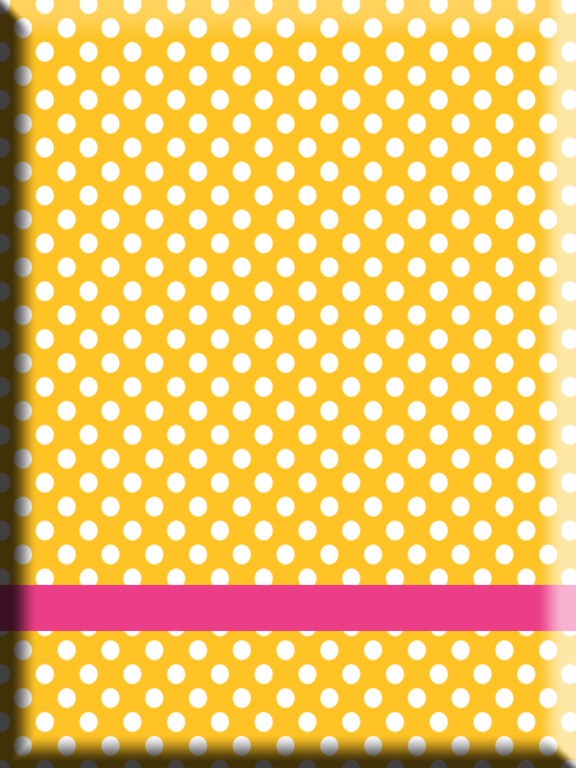
Write a WebGL 1 fragment shader that draws this pattern.

```glsl
precision highp float;
uniform vec2 u_resolution;

const float ASPECT = 4.0 / 3.0;
const float SOFT = 0.0018;
const vec3 YELLOW = vec3(1.0, 0.765, 0.145);
const vec3 PINK = vec3(0.92, 0.245, 0.53);
const vec3 WHITE = vec3(1.0);

// Approximate signed distance to the nearest ellipse of a repeating grid
float ellipseGrid(vec2 p, vec2 center, vec2 period, vec2 radii) {
  vec2 q = (fract((p - center) / period + 0.5) - 0.5) * period;
  return (length(q / radii) - 1.0) * min(radii.x, radii.y);
}

float band(float v, float low, float high, float soft) {
  return smoothstep(low - soft, low + soft, v) * (1.0 - smoothstep(high - soft, high + soft, v));
}

// Strength of a bevel that fades inward from one side
float bevel(float inset, float solid, float end) {
  return 1.0 - smoothstep(solid, end, inset);
}

// Soft diagonal joint between two neighbouring bevels
float miter(float inset, float neighbour) {
  return smoothstep(-0.016, 0.016, neighbour - inset);
}

vec3 polkaDots(vec2 p) {
  vec2 period = vec2(0.07599, 0.0831);
  vec2 radii = vec2(0.0157, 0.0172);
  vec2 first = vec2(0.0778, 0.0070);
  float d = min(ellipseGrid(p, first, period, radii),
                ellipseGrid(p, first + 0.5 * period, period, radii));
  return mix(WHITE, YELLOW, smoothstep(-SOFT, SOFT, d));
}

void main() {
  // Width is one unit; y runs down from the top
  vec2 uv = gl_FragCoord.xy / u_resolution;
  vec2 p = vec2(uv.x, (1.0 - uv.y) * ASPECT);

  // Dotted ground and ribbon
  vec3 color = polkaDots(p);
  color = mix(color, PINK, band(p.y, 1.0155, 1.0955, 0.0013));

  // Distance from each side
  float left = p.x;
  float right = 1.0 - p.x;
  float top = p.y;
  float bottom = ASPECT - p.y;

  // Lit sides: right and top
  float rightLight = 0.6 * bevel(right, 0.022, 0.070) * miter(right, bottom);
  float topLight = 0.25 * bevel(top, 0.020, 0.075) * miter(top, left);
  color = mix(color, WHITE, max(rightLight, topLight));

  // Shaded sides: left and bottom
  float leftShade = bevel(left, 0.018, 0.066) * miter(left, top);
  float bottomShade = bevel(bottom, 0.008, 0.060) * miter(bottom, right);
  color *= 1.0 - 0.75 * max(leftShade, bottomShade);

  gl_FragColor = vec4(color, 1.0);
}
```
